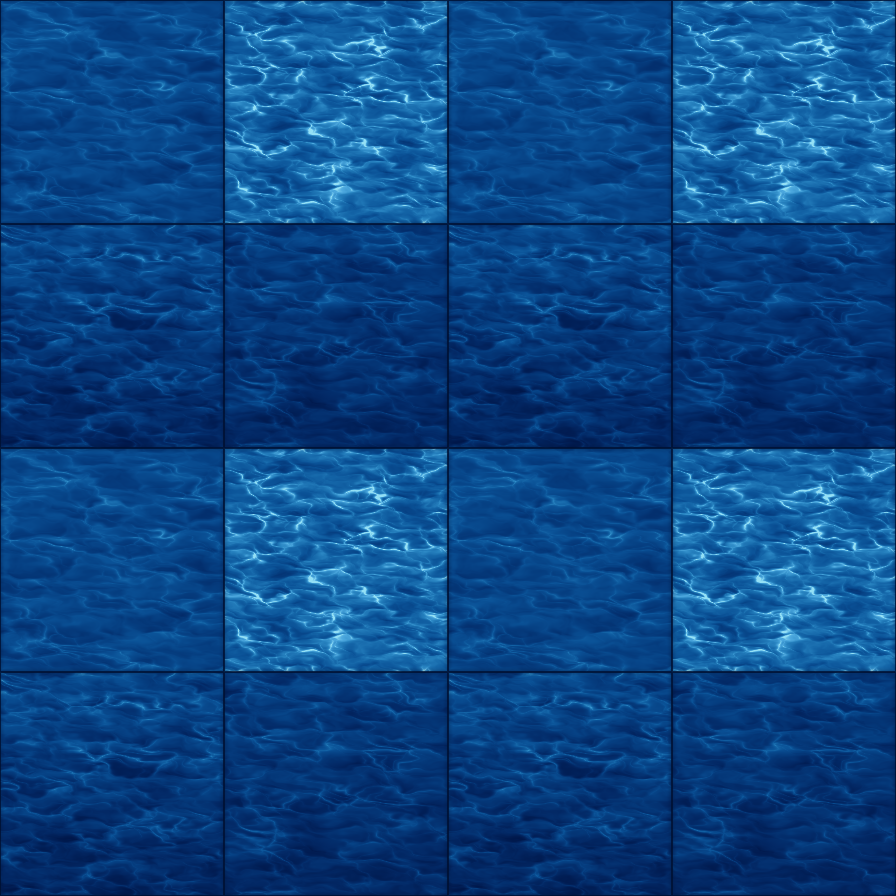
A three.js fragment shader for this pattern:

```glsl
// Sixteen square panels of rippling water, four across and four down, in a
// repeating two by two set of tones. Flat, warped cells give the wavelets and
// their borders the bright crests; thin dark seams part the panels.
varying vec2 vUv;

const float PANELS = 4.0;
const vec3 SEAM_COLOR = vec3(0.00, 0.06, 0.19);

float hash(vec2 p) {
  return fract(sin(dot(p, vec2(127.1, 311.7))) * 43758.5453);
}

// Slope of a random direction at a lattice corner, measured at an offset.
float cornerSlope(vec2 corner, vec2 offset) {
  float angle = 6.28318 * hash(corner);
  return dot(vec2(cos(angle), sin(angle)), offset);
}

float gradientNoise(vec2 p) {
  vec2 i = floor(p);
  vec2 f = p - i;
  vec2 u = f * f * f * (f * (f * 6.0 - 15.0) + 10.0);
  vec2 e = vec2(1.0, 0.0);
  float low = mix(cornerSlope(i, f), cornerSlope(i + e, f - e), u.x);
  float high = mix(cornerSlope(i + e.yx, f - e.yx), cornerSlope(i + 1.0, f - 1.0), u.x);
  return mix(low, high, u.y);
}

float fbm(vec2 p) {
  float sum = 0.0;
  float amplitude = 1.0;
  for (int i = 0; i < 3; i++) {
    sum += amplitude * gradientNoise(p);
    p = mat2(1.6, 1.2, -1.2, 1.6) * p + 7.3;
    amplitude *= 0.5;
  }
  return sum;
}

// Light on one layer of wavelets: sloping facets with crests at cell borders.
float wavelets(vec2 p, float mask) {
  vec2 home = floor(p);
  float nearest = 9.0;
  float second = 9.0;
  float rise = 0.0;
  for (int k = 0; k < 9; k++) {
    vec2 cell = home + vec2(mod(float(k), 3.0), floor(float(k) / 3.0)) - 1.0;
    vec2 offset = p - cell - 0.1 - 0.8 * vec2(hash(cell), hash(cell + 37.7));
    float d = length(offset);
    second = min(second, max(d, nearest));
    rise = d < nearest ? offset.y : rise;
    nearest = min(nearest, d);
  }
  float edge = second - nearest;
  float facet = 0.9 * rise * smoothstep(0.0, 0.3, edge);
  return facet + 0.45 * exp(-2.5 * edge) + 1.9 * mask * exp(-8.0 * edge);
}

// Swell, a main layer of wavelets and a finer one, flattened by perspective.
float water(vec2 p, float density, float seed) {
  vec2 q = p * vec2(5.2, 12.5) * density + seed;
  float swell = fbm(q * 0.6 + 41.0);
  float mask = smoothstep(-0.4, 0.6, fbm(q * 0.7 + 63.0));
  q += 0.55 * vec2(fbm(q * 0.9 + 3.1), fbm(q * 0.9 + 19.7));
  q.x += 0.5 * q.y;
  float grain = fbm(q * vec2(2.2, 2.8) + 85.0);
  float fine = wavelets(q * 1.7 + 27.0, mask * mask);
  return 0.6 * swell + 0.9 * wavelets(q, mask) + 0.4 * fine + 0.3 * grain;
}

// Tone of each panel: base level, ripple gain, upward tilt, density.
vec4 panelTone(vec2 kind) {
  vec4 dark = mix(vec4(0.05, 1.3, 1.3, 1.05), vec4(-0.05, 1.1, 0.9, 1.0), kind.x);
  vec4 light = mix(vec4(0.85, 1.15, 0.3, 0.95), vec4(1.8, 2.1, -0.2, 1.15), kind.x);
  return mix(dark, light, kind.y);
}

vec3 blend(vec3 from, vec3 to, float amount) {
  return mix(from, to, clamp(amount, 0.0, 1.0));
}

// Colour ramp from deep water to foam-bright crests, one step per unit.
vec3 waterColor(float level) {
  vec3 c = blend(vec3(0.00, 0.09, 0.29), vec3(0.01, 0.16, 0.40), level + 1.0);
  c = blend(c, vec3(0.02, 0.24, 0.50), level);
  c = blend(c, vec3(0.04, 0.32, 0.59), level - 1.0);
  c = blend(c, vec3(0.08, 0.40, 0.66), level - 2.0);
  c = blend(c, vec3(0.16, 0.52, 0.76), level - 3.0);
  c = blend(c, vec3(0.31, 0.67, 0.88), level - 4.0);
  return blend(c, vec3(0.58, 0.88, 0.96), level - 5.0);
}

// Thin dark line with a faint shade beside it.
float seam(vec2 p) {
  vec2 toEdge = min(p, 1.0 - p);
  float d = min(toEdge.x, toEdge.y);
  float line = 1.0 - smoothstep(0.001, 0.009, d);
  float shade = 1.0 - smoothstep(0.0, 0.025, d);
  return max(0.9 * line, 0.2 * shade);
}

void main() {
  vec2 grid = vUv * PANELS;
  vec2 kind = mod(floor(grid), 2.0);
  vec2 p = fract(grid);

  vec4 tone = panelTone(kind);
  float seed = 11.0 + 23.0 * kind.x + 47.0 * kind.y;
  float tilt = tone.z * (p.y - 0.5);
  float gain = tone.y * (1.0 + 0.3 * tilt);
  float level = tone.x + tilt + gain * water(p, tone.w, seed);

  gl_FragColor = vec4(mix(waterColor(level), SEAM_COLOR, seam(p)), 1.0);
}
```
